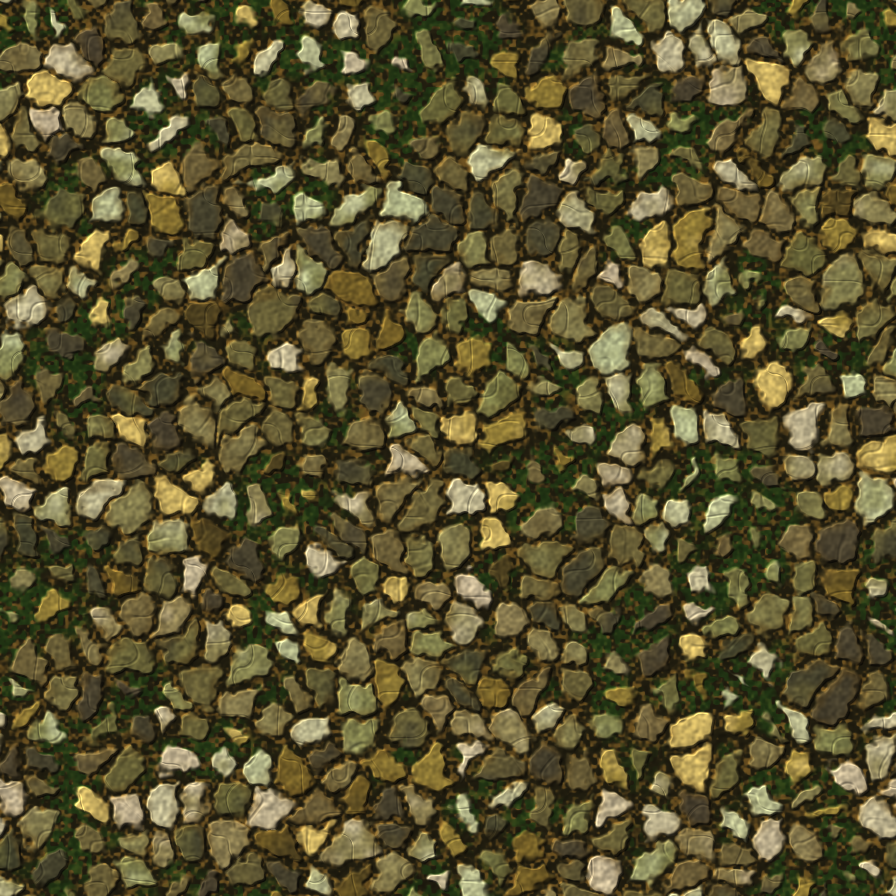
This texture is drawn by a Shadertoy shader. Its source:

```glsl
// Seamless weathered cobblestones with rusty, mossy joints
const float CELLS = 24.0;         // stones across the tile
const float JITTER = 0.84;        // irregularity of the stone layout
const float ROUNDING = 18.0;      // higher gives sharper stone corners
const float JOINT_MIN = 0.0;      // joint half width, in stone units
const float JOINT_MAX = 0.2;
const float BEVEL = 0.12;
const float RELIEF = 1.1;         // strength of the side light
const float ROUGHNESS = 0.45;
const float GRAIN = 0.42;
const vec2 LIGHT_STEP = vec2(-0.0009, 0.0009);
const vec3 SLATE = vec3(0.27, 0.25, 0.17);
const vec3 OLIVE = vec3(0.41, 0.37, 0.21);
const vec3 KHAKI = vec3(0.52, 0.49, 0.30);
const vec3 CREAM = vec3(0.73, 0.70, 0.54);
const vec3 SOIL = vec3(0.13, 0.115, 0.06);
const vec3 RUST = vec3(0.36, 0.27, 0.11);
const vec3 MOSS = vec3(0.13, 0.23, 0.08);
const float TAU = 6.28318;

vec2 hash2(vec2 p) {
    vec3 q = fract(p.xyx * vec3(0.1031, 0.1030, 0.0973));
    q += dot(q, q.yzx + 33.33);
    return fract((q.xx + q.yz) * q.zy);
}

// Value noise that wraps after a whole number of cells
float noise(vec2 uv, float period) {
    vec2 p = uv * period;
    vec2 i = floor(p), f = fract(p);
    f = f * f * (3.0 - 2.0 * f);
    vec2 a = mod(i, period) + period;
    vec2 b = mod(i + 1.0, period) + period;
    return mix(mix(hash2(a).x, hash2(vec2(b.x, a.y)).x, f.x),
               mix(hash2(vec2(a.x, b.y)).x, hash2(b).x, f.x), f.y);
}

vec2 seedOffset(vec2 cell) {
    return 0.5 + JITTER * (hash2(mod(cell, CELLS) + 7.0) - 0.5);
}

// Rounded distance to the stone border in x, wrapped stone id in yz
vec3 stoneCell(vec2 uv) {
    vec2 p = uv * CELLS + 0.16 * sin(TAU * (uv.yx * vec2(7.0, 6.0) + uv * vec2(3.0, 4.0)));
    p += 0.2 * (vec2(noise(uv, 80.0), noise(uv, 84.0)) - 0.5);
    vec2 base = floor(p), f = p - base;
    vec2 nearest = vec2(0.0), home = vec2(0.0);
    float best = 9.0;
    for (int y = -1; y <= 1; y++)
    for (int x = -1; x <= 1; x++) {
        vec2 g = vec2(x, y);
        vec2 r = g + seedOffset(base + g) - f;
        if (dot(r, r) < best) { best = dot(r, r); nearest = r; home = g; }
    }
    float sum = 0.0;
    for (int y = -2; y <= 2; y++)
    for (int x = -2; x <= 2; x++) {
        vec2 g = home + vec2(x, y);
        vec2 r = g + seedOffset(base + g) - f;
        vec2 across = r - nearest;
        if (dot(across, across) > 0.0001)
            sum += exp(-ROUNDING * dot(0.5 * (nearest + r), normalize(across)));
    }
    return vec3(-log(sum) / ROUNDING, mod(base + home, CELLS));
}

float overgrowth(vec2 uv) {
    return smoothstep(0.3, 0.85, 0.6 * noise(uv, 13.0) + 0.4 * noise(uv, 31.0));
}

// How far a point belongs to a stone: 0 in the joint, 1 on top
float stoneBody(vec2 uv, float edge) {
    float joint = mix(JOINT_MIN, JOINT_MAX, overgrowth(uv));
    float ragged = 0.12 * (noise(uv, 150.0) - 0.5);
    return smoothstep(joint, joint + BEVEL, edge + ragged);
}

float height(vec2 uv, vec3 stone) {
    float crag = 0.5 * noise(uv, 90.0) + 0.5 * noise(uv, 210.0);
    float crack = 1.0 - smoothstep(0.0, 0.045, abs(noise(uv, 37.0) - 0.5));
    float top = 0.7 + 0.5 * hash2(stone.yz + 51.0).x;
    return stoneBody(uv, stone.x) * (top - 0.22 * crack) + ROUGHNESS * crag;
}

vec3 stoneColor(vec2 id, vec2 uv) {
    vec2 pick = hash2(id + 91.0);
    float tone = pick.x + 0.25 * (noise(uv, 48.0) - 0.5);
    vec3 color = mix(SLATE, OLIVE, smoothstep(0.08, 0.28, tone));
    color = mix(color, KHAKI, smoothstep(0.35, 0.62, tone));
    color = mix(color, CREAM, smoothstep(0.66, 0.86, tone));
    vec3 tint = mix(vec3(0.95, 1.02, 0.98), vec3(1.04, 0.97, 1.04), pick.y);
    return color * mix(tint, vec3(1.08, 0.98, 0.7), step(0.86, pick.y));
}

void mainImage(out vec4 fragColor, in vec2 fragCoord) {
    vec2 uv = fragCoord / iResolution.xy;
    vec2 lit = uv + LIGHT_STEP, shaded = uv - LIGHT_STEP;
    vec3 stone = stoneCell(uv);
    float body = stoneBody(uv, stone.x);
    float slope = height(shaded, stoneCell(shaded)) - height(lit, stoneCell(lit));
    float grain = 0.6 * noise(uv, 256.0) + 0.4 * noise(uv, 173.0);

    // Joints: dark soil, rusty specks and patches of moss
    vec3 joint = mix(SOIL, RUST, smoothstep(0.42, 0.8, grain));
    float mossy = smoothstep(0.35, 0.8, overgrowth(uv)) * smoothstep(0.3, 0.6, noise(uv, 190.0));
    joint = mix(joint, MOSS, 0.8 * mossy);

    // Stones: mottled faces with stained rims
    vec3 face = stoneColor(stone.yz, uv);
    float stain = (1.0 - smoothstep(0.08, 0.3, stone.x)) * noise(uv, 60.0);
    face = mix(face, RUST, 0.55 * stain);

    vec3 color = mix(joint, face, body);
    color *= 1.0 + GRAIN * (grain - 0.5);
    color *= clamp(1.0 + RELIEF * slope, 0.35, 1.6);
    fragColor = vec4(clamp(color, 0.0, 1.0), 1.0);
}
```
